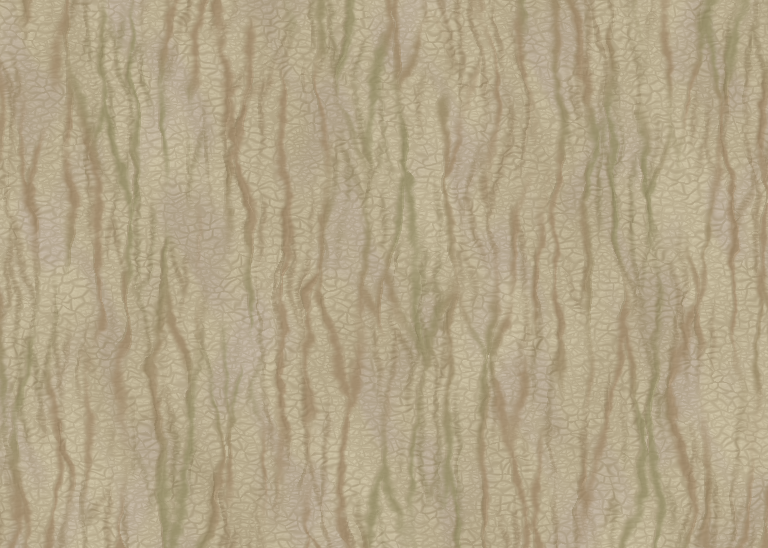
This texture is drawn by a WebGL 1 fragment shader. Its source:

```glsl
precision highp float;
uniform vec2 u_resolution;

// Palette
const vec3 CREAM = vec3(0.800, 0.757, 0.640);
const vec3 PINK_GREY = vec3(0.760, 0.705, 0.645);
const vec3 SHADE = vec3(0.615, 0.555, 0.435);
const vec3 BROWN = vec3(0.625, 0.540, 0.420);
const vec3 OLIVE = vec3(0.595, 0.560, 0.415);

// Cells per canvas height, and crack widths in canvas heights
const vec2 PLATE_CELLS = vec2(17.0, 2.7);
const vec2 RIDGE_CELLS = vec2(28.0, 5.0);
const vec2 SCALE_CELLS = vec2(44.0, 72.0);
const vec2 CHIP_CELLS = vec2(62.0, 118.0);
const float FURROW_WIDTH = 0.0135;
const float RIDGE_WIDTH = 0.0095;
const float CRACK_WIDTH = 0.0052;
const float CHIP_WIDTH = 0.0038;

// Strengths
const float JITTER = 0.9;
const float BASE_TONE = 0.86;
const float RIDGE_DEPTH = 0.34;
const float CRACK_DEPTH = 0.44;
const float PATCH_DEPTH = 0.13;
const float RELIEF = 0.95;
const float RAGGED = 0.22;
const vec2 LIGHT_STEP = vec2(0.0030, -0.0026);

vec2 hash2(vec2 cell) {
  vec2 q = vec2(dot(cell, vec2(127.1, 311.7)), dot(cell, vec2(269.5, 183.3)));
  return fract(sin(q) * 43758.5453);
}

// Smooth irregular field, about -1 to 1
float waves(vec2 p) {
  p += 0.55 * sin(p.yx * vec2(1.7, 2.1) + vec2(0.4, 2.6));
  float sum = sin(p.x * 1.3 + p.y * 0.7 + 1.1);
  sum += 0.8 * sin(p.y * 1.9 - p.x * 1.1 + 4.0);
  sum += 0.6 * sin(p.x * 2.9 + p.y * 2.3 + 2.2);
  return sum / 2.0;
}

// Distance to the nearest cell border (x) and how upright that border is (y)
vec2 cellBorder(vec2 p, vec2 cells) {
  vec2 q = p * cells;
  vec2 base = floor(q);
  vec2 nearest = vec2(4.0);
  vec2 second = vec2(4.0);
  for (int j = -1; j <= 1; j++) {
    for (int i = -1; i <= 1; i++) {
      vec2 cell = base + vec2(float(i), float(j));
      vec2 offset = cell + 0.5 + JITTER * (hash2(cell) - 0.5) - q;
      if (dot(offset, offset) < dot(nearest, nearest)) {
        second = nearest;
        nearest = offset;
      } else if (dot(offset, offset) < dot(second, second)) {
        second = offset;
      }
    }
  }
  vec2 normal = (second - nearest) * cells;
  float span = max(length(normal), 0.001);
  float gap = dot(second, second) - dot(nearest, nearest);
  return vec2(0.5 * gap / span, abs(normal.x) / span);
}

// Upright crack that fades out where it would run across the grain
float uprightCrack(vec2 p, vec2 cells, float width, float ragged) {
  vec2 border = cellBorder(p, cells);
  float line = 1.0 - smoothstep(0.05, 1.0, border.x / width + ragged);
  return line * smoothstep(0.72, 0.96, border.y);
}

// Meandering grain with slanted plate ends
vec2 bend(vec2 p) {
  float sway = 0.013 * waves(p * vec2(5.0, 8.0));
  float wobble = 0.0055 * waves(p * vec2(15.0, 25.0) + 5.0);
  float kink = 0.0018 * waves(p * vec2(30.0, 70.0) + 6.0);
  return p + vec2(sway + wobble + kink, 0.03 * waves(p * vec2(17.0, 3.0) + 9.0));
}

// Furrow, ridge and crack amounts, each 0 to 1
vec3 barkLayers(vec2 p) {
  vec2 grain = bend(p);
  float ragged = RAGGED * waves(p * vec2(45.0, 95.0) + 14.0);
  float swell = 0.9 + 0.5 * waves(p * vec2(15.0, 9.0) + 3.0);
  float furrow = uprightCrack(grain, PLATE_CELLS, FURROW_WIDTH * swell, ragged);
  float ridge = uprightCrack(grain + 7.3, RIDGE_CELLS, RIDGE_WIDTH, ragged);
  furrow *= smoothstep(-0.95, 0.15, waves(p * vec2(17.0, 7.0) + 12.0));
  ridge *= smoothstep(-0.6, 0.6, waves(p * vec2(21.0, 9.0) + 17.0));

  // Two sizes of rippled cross cracks
  vec2 ripple = 0.006 * vec2(waves(p * 52.0), waves(p * 47.0 + 8.0));
  float scale = cellBorder(p + ripple + 3.7, SCALE_CELLS).x / CRACK_WIDTH;
  float chip = cellBorder(p - ripple + 1.9, CHIP_CELLS).x / CHIP_WIDTH;
  float blend = 0.5 + 0.5 * waves(p * 31.0 + 2.0);
  float crack = (1.0 - smoothstep(0.0, 1.0, scale)) * mix(0.6, 1.0, blend);
  crack = max(crack, (1.0 - smoothstep(0.0, 1.0, chip)) * mix(0.75, 0.2, blend));
  return vec3(furrow, ridge, crack * (1.0 - 0.7 * furrow));
}

float barkHeight(vec3 layers) {
  return -dot(layers, vec3(0.60, 0.45, 0.55));
}

void main() {
  vec2 p = gl_FragCoord.xy / u_resolution.y;
  vec3 layers = barkLayers(p);
  float slope = barkHeight(barkLayers(p + LIGHT_STEP)) - barkHeight(layers);

  // Plate tone: patches, cracks and side light
  float tone = BASE_TONE + PATCH_DEPTH * waves(p * vec2(11.0, 7.0) + 21.0);
  tone -= RIDGE_DEPTH * layers.y + CRACK_DEPTH * layers.z;
  tone += RELIEF * slope;

  // Plate and furrow hues drift slowly
  float greyness = smoothstep(-0.2, 0.9, waves(p * vec2(19.0, 11.0) + 31.0));
  float greenness = smoothstep(-0.25, 0.65, waves(p * vec2(12.0, 4.0) + 41.0));
  vec3 plate = mix(SHADE, mix(CREAM, PINK_GREY, 0.8 * greyness), clamp(tone, 0.0, 1.12));
  vec3 furrow = mix(BROWN, OLIVE, greenness) + 0.10 * slope;

  float stain = clamp(0.92 * layers.x + 0.35 * layers.y, 0.0, 0.92);
  gl_FragColor = vec4(mix(plate, furrow, stain), 1.0);
}
```
